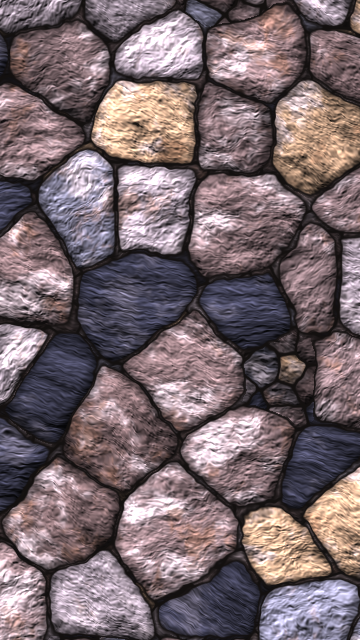
This texture is drawn by a WebGL 1 fragment shader. Its source:

```glsl
precision highp float;
// Dry stone wall: a weighted Voronoi diagram lays the big stones, and a finer
// one fills the wide gaps with rubble. Each stone gets its own colour, tilt and
// bedding direction, and a noise relief lit from the upper left.
uniform vec2 u_resolution;

// Lengths are in canvas widths.
const vec2 STONE_SIZE = vec2(0.275, 0.212);
const vec2 RUBBLE_SIZE = vec2(0.105, 0.066);
const float JITTER = 0.78;
const float SIZE_SPREAD = 0.38;
const float RUBBLE_SHARE = 0.07;
const float GAP_MIN = 0.004;
const float GAP_SPREAD = 0.006;
const float RELIEF_STEP = 0.005;
const float RELIEF_GAIN = 5.5;
const vec2 LIGHT = vec2(-0.45, 0.89);

const vec3 GAP_COLOUR = vec3(0.075, 0.062, 0.060);
const vec3 MAUVE = vec3(0.52, 0.435, 0.455);
const vec3 BROWN = vec3(0.45, 0.365, 0.375);
const vec3 GREY = vec3(0.60, 0.545, 0.595);
const vec3 LAVENDER = vec3(0.54, 0.53, 0.63);
const vec3 SLATE = vec3(0.215, 0.215, 0.285);
const vec3 OCHRE = vec3(0.74, 0.60, 0.50);
const vec3 PALE = vec3(0.90, 0.82, 0.87);
const vec3 RUST = vec3(0.60, 0.40, 0.30);

struct Stone {
  vec2 id;
  vec2 site;
  vec2 facing;  // towards the nearest neighbour
  float edge;   // distance to the rounded outline
};

float hash(vec2 p) {
  return fract(sin(dot(p, vec2(127.1, 311.7))) * 43758.545);
}

float noise(vec2 p) {
  vec2 i = floor(p), f = fract(p);
  f = f * f * (3.0 - 2.0 * f);
  return mix(mix(hash(i), hash(i + vec2(1, 0)), f.x),
             mix(hash(i + vec2(0, 1)), hash(i + vec2(1, 1)), f.x), f.y);
}

float fbm(vec2 p) {
  float sum = 0.0, total = 0.0, amp = 1.0;
  for (int i = 0; i < 5; i++) {
    sum += amp * noise(p);
    total += amp;
    amp *= 0.7;
    p = mat2(1.7, 1.05, -1.05, 1.7) * p + 17.3;
  }
  return sum / total;
}

vec2 siteOf(vec2 cell, vec2 size) {
  vec2 wobble = vec2(hash(cell), hash(cell + 41.7)) - 0.5;
  float bond = 0.5 * mod(cell.y, 2.0) - 0.25;
  return (cell + 0.5 + vec2(bond, 0.0) + JITTER * wobble) * size;
}

// Squared distance less a random weight, so stones differ in size.
float power(vec2 p, vec2 cell, vec2 site, vec2 size) {
  vec2 d = p - site;
  return dot(d, d) - SIZE_SPREAD * size.y * size.y * hash(cell + 7.9);
}

Stone findStone(vec2 p, vec2 size) {
  Stone s;
  vec2 home = floor(p / size);
  float best = 1e5, nearest = 1e5, sum = 0.0, sharpness = 22.0 / size.y;
  for (int k = 0; k < 25; k++) {
    vec2 cell = home + vec2(mod(float(k), 5.0), floor((float(k) + 0.5) / 5.0)) - 2.0;
    vec2 site = siteOf(cell, size);
    float f = power(p, cell, site, size);
    if (f < best) { best = f; s.id = cell; s.site = site; }
  }
  for (int k = 0; k < 25; k++) {
    vec2 cell = home + vec2(mod(float(k), 5.0), floor((float(k) + 0.5) / 5.0)) - 2.0;
    if (distance(cell, s.id) < 0.5) continue;
    vec2 site = siteOf(cell, size), across = site - s.site;
    float d = (power(p, cell, site, size) - best) / (2.0 * length(across));
    sum += exp(-sharpness * d);
    if (d < nearest) { nearest = d; s.facing = normalize(across); }
  }
  s.edge = -log(max(sum, 1e-20)) / sharpness;
  return s;
}

vec3 stoneColour(vec2 p, Stone s) {
  float kind = hash(s.id + 3.3), tint = hash(s.id + 19.1);
  float slate = step(kind, 0.17);
  vec3 base = mix(BROWN, MAUVE, tint);
  base = mix(base, GREY, step(0.64, kind));
  base = mix(base, LAVENDER, step(0.82, kind));
  base = mix(base, OCHRE, step(0.92, kind));
  base = mix(base, SLATE, slate) * (0.88 + 0.3 * hash(s.id + 5.7));

  // Bedding planes run along each stone's own direction.
  float angle = 1.3 * (tint - 0.5);
  mat2 turn = mat2(cos(angle), -sin(angle), sin(angle), cos(angle));
  vec2 stretch = mix(vec2(8.0, 14.0), vec2(4.5, 18.0), slate);
  vec2 shift = 31.0 * vec2(kind, tint);
  float relief = fbm(turn * p * stretch + shift);
  float ahead = fbm(turn * (p + RELIEF_STEP * LIGHT) * stretch + shift);
  float patches = fbm(turn * p * vec2(7.0, 10.0) + shift + 50.0);

  // Weathered bloom and rust stains.
  base = mix(base, PALE, smoothstep(0.47, 0.70, patches) * mix(0.75, 0.18, slate));
  base = mix(base, RUST, smoothstep(0.55, 0.75, fbm(p * 9.0 + shift + 90.0)) * 0.4 * (1.0 - slate));

  float tone = 1.04 + RELIEF_GAIN * (relief - ahead) + 1.5 * (relief - 0.5);
  tone += 1.1 * dot(p - s.site, LIGHT);
  tone += 0.35 * dot(s.facing, LIGHT) * exp(-s.edge / 0.014);
  tone *= mix(0.5, 1.0, smoothstep(0.0, 0.035, s.edge));
  return base * max(tone, 0.12);
}

void main() {
  vec2 p = gl_FragCoord.xy / u_resolution.x;
  float pixel = 1.0 / u_resolution.x;

  // Chipped outlines.
  vec2 chip = vec2(noise(p * 13.0), noise(p * 13.0 + 60.0)) - 0.5;
  vec2 nick = vec2(noise(p * 55.0), noise(p * 55.0 + 80.0)) - 0.5;
  vec2 q = p + 0.022 * chip + 0.007 * nick;

  Stone rubble = findStone(q, RUBBLE_SIZE);
  float rubbleMask = smoothstep(-pixel, pixel, rubble.edge - GAP_MIN);
  vec3 colour = mix(GAP_COLOUR, 0.72 * stoneColour(q, rubble), rubbleMask);

  Stone stone = findStone(q, STONE_SIZE);
  float gap = GAP_MIN + GAP_SPREAD * hash(stone.id + 11.0);
  float crevice = smoothstep(0.0, 0.012, gap - stone.edge);
  float hollow = step(hash(stone.id + 23.0), RUBBLE_SHARE);
  colour = mix(colour, mix(GAP_COLOUR, colour, 0.6 * crevice), 1.0 - hollow);
  float stoneMask = smoothstep(-pixel, pixel, stone.edge - gap) * (1.0 - hollow);
  colour = mix(colour, stoneColour(q, stone), stoneMask);

  gl_FragColor = vec4(clamp(colour, 0.0, 1.0), 1.0);
}
```
